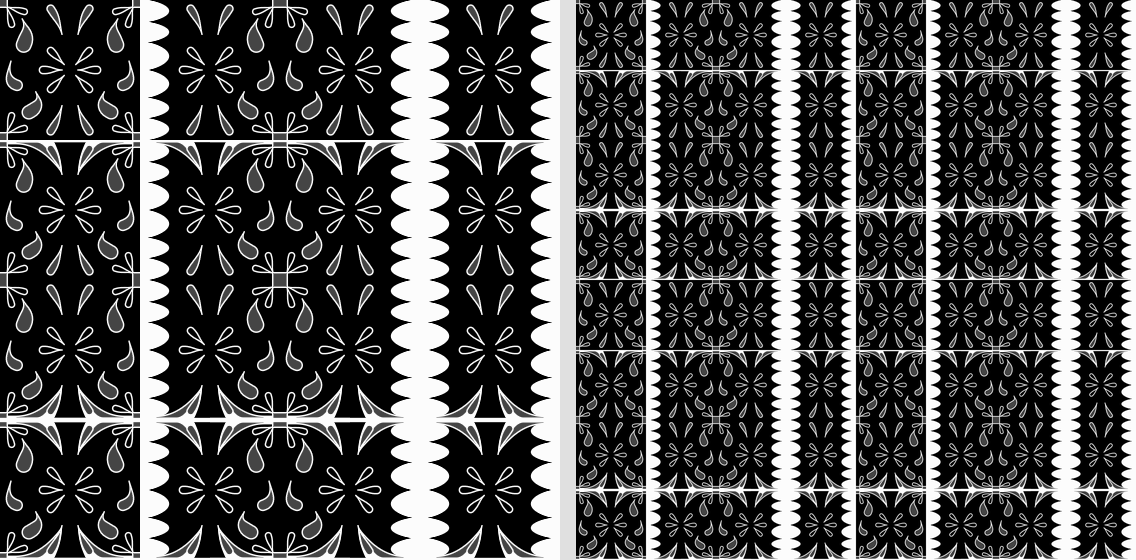
Left: one tile. Right: repeated 2 by 2.
A three.js fragment shader for this pattern:

```glsl
// Four by four cells of outlined petals, comma drops and corner crosses on black.
// Cells are folded about their middle; every petal is a tapered bezier sweep, and
// the bits of the cell index choose which sides carry white scallops or horns.
varying vec2 vUv;

const float CELL = 192.0; // drawing units across one cell
const float GREY = 0.27;
const float WHITE = 0.99;

float pixelSize;

float cover(float d) {
  return clamp(0.5 - d / pixelSize, 0.0, 1.0);
}

// Signed distance to a curved drop that swells from its tip to a round base
float drop(vec2 p, vec2 tip, vec2 bend, vec2 base, float radius) {
  float d = 1e3;
  vec2 a = tip;
  for (int i = 1; i <= 14; i++) {
    float t = float(i) / 14.0;
    vec2 b = mix(mix(tip, bend, t), mix(bend, base, t), t);
    float h = clamp(dot(p - a, b - a) / dot(b - a, b - a), 0.0, 1.0);
    float along = t + (h - 1.0) / 14.0;
    d = min(d, length(p - mix(a, b, h)) - radius * smoothstep(0.0, 0.9, along));
    a = b;
  }
  return d;
}

float petal(vec2 p, vec2 tip, vec2 base, float radius) {
  return drop(p, tip, 0.5 * (tip + base), base, radius);
}

// Fill a shape, then draw its white outline
float outlined(float ink, float d, float fill) {
  ink = mix(ink, fill, cover(d));
  return mix(ink, WHITE, cover(abs(d) - 1.0));
}

// Scalloped side: uneven tongues between needle tips, mirrored about y = 96
float scallops(vec2 q) {
  float start = q.y < 30.0 ? 0.0 : (q.y < 58.0 ? 30.0 : 58.0);
  float end = q.y < 30.0 ? 30.0 : (q.y < 58.0 ? 58.0 : 96.0);
  float t = (q.y - start) / (end - start) * 2.0 - 1.0;
  float profile = pow(max(1.0 - t * t, 0.0), 0.75);
  float slope = 3.0 * abs(t) * 30.0 / (end - start);
  return (q.x - mix(10.0, 40.0, profile)) / length(vec2(1.0, slope));
}

// White horn sweeping down from the top band, with a grey leaf inside
float horn(float ink, vec2 q) {
  float s = max((q.x - 20.0) / 65.0, 0.0);
  float slope = 1.35 * pow(s, 1.2);
  float lower = (q.y - 6.0 - 40.0 * pow(s, 2.2)) / length(vec2(1.0, slope));
  float rise = 1.0 - clamp(q.y / 46.0, 0.0, 1.0);
  float inner = q.x - 85.0 + 12.0 * rise * rise;
  ink = mix(ink, WHITE, cover(min(q.y - 3.0, max(lower, inner))));

  float past = max(q.x - 50.0, 0.0);
  float upper = (3.5 + 0.043 * past * past - q.y) / length(vec2(1.0, 0.086 * past));
  float leaf = max(max(lower + 2.0, upper), max(23.0 - q.x, q.x - 78.0));
  return mix(ink, GREY, cover(leaf));
}

void main() {
  vec2 grid = vec2(vUv.x, 1.0 - vUv.y) * 4.0;
  vec2 cell = mod(floor(grid), 4.0);
  vec2 p = fract(grid) * CELL;
  pixelSize = max(fwidth(vUv.x), fwidth(vUv.y)) * 4.0 * CELL;

  // Near sides use the low bit of the index, far sides the high bit
  vec2 far = step(0.5 * CELL, p);
  vec2 edged = mix(mod(cell, 2.0), step(1.5, cell), far);
  vec2 q = min(p, CELL - p);
  float ink = 0.0;

  if (edged.x > 0.5) ink = mix(ink, WHITE, cover(scallops(q)));
  if (edged.y > 0.5) ink = horn(ink, q);

  // Slim drops above and below the flower
  ink = outlined(ink, drop(q, vec2(85.0, 47.0), vec2(80.5, 28.0), vec2(69.5, 12.0), 5.0), GREY);

  // Six-petal flower
  vec2 f = 0.5 * CELL - q;
  float flower = min(petal(f, vec2(11.0, 0.0), vec2(37.0, 0.0), 5.0),
                     petal(f, vec2(8.0, 7.5), vec2(26.5, 26.5), 4.5));
  ink = outlined(ink, flower, 0.0);

  if (edged.x < 0.5) {
    // Comma drops, mirrored left to right only
    vec2 m = vec2(q.x, p.y);
    float commas = drop(m, vec2(30.5, 26.0), vec2(40.5, 44.0), vec2(32.5, 61.5), 10.0);
    commas = min(commas, drop(m, vec2(15.0, 84.0), vec2(6.5, 112.0), vec2(23.5, 117.0), 7.0));
    commas = min(commas, drop(m, vec2(49.0, 126.0), vec2(59.0, 144.0), vec2(39.5, 154.0), 9.0));
    ink = outlined(ink, commas, GREY);

    // Corner cross: paired loops around a grey square
    vec2 k = vec2(min(q.x, q.y), max(q.x, q.y));
    float loops = petal(k, vec2(9.5, 9.5), vec2(16.0, 33.5), 4.0);
    ink = mix(ink, WHITE, cover(abs(loops) - 1.0));
    ink = outlined(ink, k.y - 10.0, GREY);
    if (edged.y > 0.5) ink = mix(ink, WHITE, cover(q.y - 3.0));
  }

  gl_FragColor = vec4(vec3(ink), 1.0);
}
```
